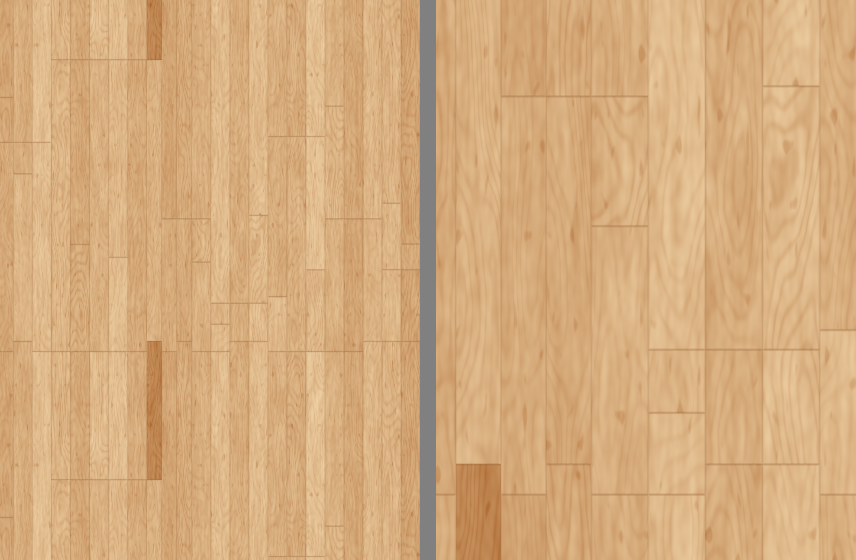
Left, the full canvas; right, a detail of the centre.
A Shadertoy shader for this texture:

```glsl
// Maple strip floor: narrow vertical planks with staggered ends, growth rings and fine grain.

const vec3 DARK_WOOD = vec3(0.78, 0.575, 0.375);
const vec3 LIGHT_WOOD = vec3(0.89, 0.75, 0.57);
const vec3 JOINT_COLOR = vec3(0.60, 0.40, 0.23);

// Lengths are fractions of the canvas width; the floor repeats every 1.0 downward.
const float STRIP_WIDTH = 0.0453;
const vec2 NARROW_ZONE = vec2(0.349, 0.4566);  // holds three narrower strips
const float SEAM_ROW = 0.837;                  // end row shared by most strips
const float SEAM_STAGGER = 0.024;
const float JOINT_WIDTH = 0.0016;
const float EDGE_WIDTH = 0.0013;
const float RING_COUNT = 4.5;
const float RING_STRENGTH = 0.34;
const float FIBER_STRENGTH = 0.34;
const float PLANK_VARIATION = 0.28;
const int ACCENT_STRIP = 8;                    // carries one short dark plank
const float ACCENT_TONE = -0.35;

// Base lightness of each strip, and the end row of each three-strip board.
const float STRIP_TONE[23] = float[](
    0.50, 0.60, 0.80, 0.70, 0.42, 0.80, 0.85, 0.50, 0.80, 0.42, 0.45, 0.70,
    0.78, 0.45, 0.82, 0.68, 0.62, 0.88, 0.68, 0.42, 0.80, 0.82, 0.48);
const float BOARD_END[8] = float[](0.339, 0.142, 0.142, 0.521, 0.722, 0.325, 0.521, 0.642);

float hash(vec3 p) {
    uvec3 q = uvec3(ivec3(p)) * uvec3(1597334673u, 3812015801u, 2798796415u);
    uint n = q.x ^ q.y ^ q.z;
    n = (n ^ (n >> 16)) * 2246822519u;
    n = (n ^ (n >> 13)) * 3266489917u;
    return float((n ^ (n >> 16)) >> 8) / 16777216.0;
}

// Contribution of one lattice corner, wrapped vertically.
float corner(vec2 cell, vec2 offset, float period, float seed) {
    float angle = 6.28319 * hash(vec3(cell.x, mod(cell.y, period), seed));
    return dot(vec2(cos(angle), sin(angle)), offset);
}

// Gradient noise, about -0.7 to 0.7, repeating every 'period' cells in y.
float noise(vec2 p, float period, float seed) {
    vec2 i = floor(p), f = p - i;
    vec2 w = f * f * f * (f * (f * 6.0 - 15.0) + 10.0);
    vec2 e = vec2(1.0, 0.0);
    return mix(
        mix(corner(i, f, period, seed), corner(i + e.xy, f - e.xy, period, seed), w.x),
        mix(corner(i + e.yx, f - e.yx, period, seed), corner(i + e.xx, f - e.xx, period, seed), w.x),
        w.y);
}

// Strip index plus position across that strip.
float stripCoord(float x) {
    if (x < NARROW_ZONE.x) return 8.0 + (x - NARROW_ZONE.x) / STRIP_WIDTH;
    if (x > NARROW_ZONE.y) return 11.0 + (x - NARROW_ZONE.y) / STRIP_WIDTH;
    return 8.0 + 3.0 * (x - NARROW_ZONE.x) / (NARROW_ZONE.y - NARROW_ZONE.x);
}

// Growth rings: contours of a stretched field form arches and closed ovals.
float growthRings(float u, float y, float seed) {
    float slant = mix(-0.5, 0.5, hash(vec3(seed, 3.0, 7.0)));
    float field = noise(vec2(u * 1.25 + 0.4, y * 6.0), 6.0, seed);
    field += 0.035 * noise(vec2(u * 4.0, y * 45.0), 45.0, seed + 1.0);
    float phase = RING_COUNT * (field * 1.5 + slant * u);
    return pow(0.5 + 0.5 * cos(6.28319 * phase), 3.0);
}

void mainImage(out vec4 fragColor, in vec2 fragCoord) {
    float pixel = 1.0 / iResolution.x;
    float x = fragCoord.x * pixel;
    float y = fract((iResolution.y - fragCoord.y) * pixel);

    // Locate the strip and its three plank ends.
    float s = stripCoord(x);
    int strip = clamp(int(floor(s)), 0, 22);
    float id = float(strip);
    float u = s - id;
    float boardEnd = BOARD_END[strip / 3];
    float extraEnd = hash(vec3(id, 1.0, 5.0)) < 0.5
        ? boardEnd : mix(0.16, 0.78, hash(vec3(id, 2.0, 5.0)));
    bool staggered = strip == ACCENT_STRIP || hash(vec3(id, 3.0, 5.0)) < 0.2;
    float seam = SEAM_ROW - (staggered ? SEAM_STAGGER : 0.0);
    vec3 ends = vec3(seam, boardEnd, extraEnd);
    float plank = mod(dot(step(ends, vec3(y)), vec3(1.0)), 3.0);
    float seed = id * 7.0 + plank * 2.0 + 11.0;

    // Plank lightness.
    float tone = STRIP_TONE[strip] + PLANK_VARIATION * (hash(vec3(seed, 9.0, 2.0)) - 0.5);
    if (strip == ACCENT_STRIP && plank < 0.5) tone = ACCENT_TONE;

    // Rings, soft mottling, long fibers and short dark flecks.
    float figure = mix(0.35, 1.0, hash(vec3(seed, 4.0, 2.0)));
    tone -= RING_STRENGTH * figure * (growthRings(u, y, seed) - 0.3);
    tone += 0.25 * noise(vec2(x * 38.0, y * 9.0), 9.0, seed + 1.0);
    tone += FIBER_STRENGTH * noise(vec2(x * 150.0, y * 14.0), 14.0, 3.0);
    tone += 0.22 * noise(vec2(x * 230.0, y * 70.0), 70.0, 4.0);
    float fleck = smoothstep(0.36, 0.55, noise(vec2(x * 130.0, y * 42.0), 42.0, seed));
    tone -= 0.5 * fleck;
    vec3 color = mix(DARK_WOOD, LIGHT_WOOD, tone);

    // Fine dark lines between strips and across plank ends.
    float edgeDistance = min(u, 1.0 - u) * STRIP_WIDTH;
    vec3 gap = abs(ends - y);
    float endDistance = min(gap.x, min(gap.y, gap.z));
    float edge = 1.0 - smoothstep(0.0, 0.5 * EDGE_WIDTH + pixel, edgeDistance);
    float joint = 1.0 - smoothstep(0.0, 0.5 * JOINT_WIDTH + pixel, endDistance);
    color = mix(color, JOINT_COLOR, max(0.22 * edge, 0.38 * joint));

    fragColor = vec4(color, 1.0);
}
```
